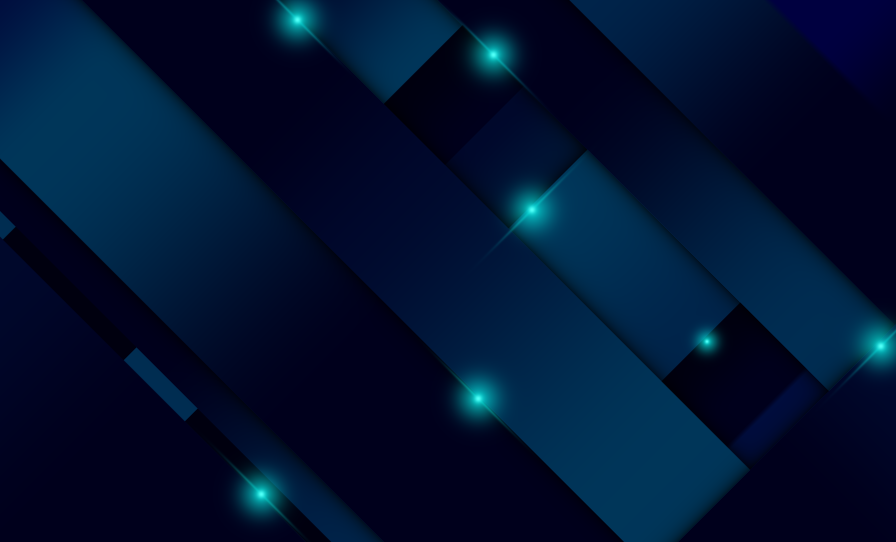
A Shadertoy shader for this background:

```glsl
// Dark diagonal panels in navy and teal, with cyan glints along their edges.

// Layout grid: origin at top left, x right, y down
const vec2 GRID = vec2(768.0, 465.0);

// Panel borders across the diagonal (x - y) and the shared end (x + y)
const float RAIL_LOW = -203.0, RAIL_HIGH = -181.0;
const float BAND_A = -136.0, BAND_B = 70.0, BAND_C = 240.0;
const float BAND_D = 375.0, BAND_E = 488.0, BAND_F = 658.0;
const float BAND_END = 1046.0;

const vec3 BLACK  = vec3(0.0, 0.0, 0.06);
const vec3 INK    = vec3(0.0, 0.0, 0.11);
const vec3 NAVY   = vec3(0.0, 0.03, 0.17);
const vec3 ROYAL  = vec3(0.0, 0.05, 0.24);
const vec3 STEEL  = vec3(0.0, 0.14, 0.29);
const vec3 TEAL   = vec3(0.0, 0.21, 0.35);
const vec3 INDIGO = vec3(0.0, 0.0, 0.25);
const vec3 CYAN   = vec3(0.02, 0.86, 0.85);

const float SHADOW_DEPTH = 0.6;
const float SHADOW_WIDTH = 9.0;
const float STREAK_LENGTH = 62.0;

// Glints: x, y, radius, streak (1 along the panels, -1 across, 0 none)
const int GLINT_COUNT = 7;
const vec4 GLINTS[GLINT_COUNT] = vec4[](
    vec4(255.0, 17.0, 28.0, 1.0), vec4(423.0, 47.0, 28.0, 1.0),
    vec4(456.0, 180.0, 28.0, -1.0), vec4(606.0, 293.0, 15.0, 0.0),
    vec4(410.0, 342.0, 28.0, 1.0), vec4(224.0, 424.0, 28.0, 1.0),
    vec4(755.0, 297.0, 28.0, -1.0));

// Antialiased step and interval; soft is the width of an edge
float past(float x, float edge, float soft) {
    return clamp((x - edge) / soft + 0.5, 0.0, 1.0);
}

float within(float x, float low, float high, float soft) {
    return past(x, low, soft) * (1.0 - past(x, high, soft));
}

vec3 ramp(vec3 from, vec3 to, float low, float high, float x) {
    return mix(from, to, smoothstep(low, high, x));
}

// Darkens the positive side of an edge at signed distance d
float shade(float d, float soft) {
    return 1.0 - SHADOW_DEPTH * past(d, 0.0, soft) * exp(-max(d, 0.0) / SHADOW_WIDTH);
}

// Short tiles that lie in the strip between BAND_C and BAND_D
vec3 tiles(float along, float soft) {
    vec3 c = ramp(NAVY, TEAL, 230.0, 420.0, along);
    c = mix(c, ramp(BLACK, INK, 418.0, 525.0, along), past(along, 418.0, soft));
    c = mix(c, ramp(NAVY, vec3(0.0, 0.08, 0.21), 525.0, 620.0, along), past(along, 523.0, soft));
    c *= shade(632.0 - along, soft);
    c = mix(c, ramp(TEAL, STEEL, 640.0, 900.0, along), past(along, 632.0, soft));
    c = mix(c, ramp(BLACK, INK, 894.0, 980.0, along), past(along, 894.0, soft));
    return mix(c, ROYAL, past(along, 1008.0, 6.0));
}

// Narrow rail at the lower left, cut into dark and lit lengths
vec3 rail(float along, float soft) {
    float lit = 1.0 - past(along, 208.0, soft);
    lit += within(along, 415.0, 520.0, soft);
    return mix(BLACK, mix(STEEL, TEAL, 0.5), lit);
}

vec3 panels(float across, float along, float soft) {
    // Lower left corner, the strip above it and its rail
    vec3 c = ramp(NAVY, INK, 230.0, 480.0, along);
    vec3 strip = ramp(INK, STEEL, 440.0, 790.0, along);
    c = mix(c, strip, past(across, RAIL_LOW, soft));
    c = mix(c, rail(along, soft), within(across, RAIL_LOW, RAIL_HIGH, soft));
    c *= shade(BAND_A - across, soft);

    // Wide bands, each fading along its length
    vec3 wide = ramp(ROYAL, TEAL, -20.0, 150.0, along);
    wide = mix(wide, INK, smoothstep(170.0, 610.0, along));
    c = mix(c, wide, past(across, BAND_A, soft));
    c *= shade(BAND_B - across, soft);
    vec3 middle = ramp(INK, NAVY, 330.0, 520.0, along);
    middle = mix(middle, TEAL, smoothstep(470.0, 960.0, along));
    c = mix(c, middle, past(across, BAND_B, soft));

    c = mix(c, tiles(along, soft), past(across, BAND_C, soft));
    c *= shade(across - BAND_C, soft) * shade(BAND_D - across, soft);
    vec3 right = ramp(INK, mix(STEEL, TEAL, 0.5), 560.0, 980.0, along);
    c = mix(c, right, past(across, BAND_D, soft));
    c *= shade(BAND_E - across, soft);
    c = mix(c, ramp(STEEL, INK, 500.0, 810.0, along), past(across, BAND_E, soft));
    c = mix(c, ramp(INDIGO, INK, 740.0, 880.0, along), past(across, BAND_F, 8.0));

    // Dark corner that closes the bands at the lower right
    c *= shade(BAND_END - along, soft);
    return mix(c, ramp(INK, NAVY, 270.0, 450.0, across), past(along, BAND_END, soft));
}

vec3 addGlints(vec3 c, vec2 p) {
    for (int i = 0; i < GLINT_COUNT; i++) {
        vec4 g = GLINTS[i];
        vec2 d = p - g.xy;
        float r = length(d) / g.z;
        float halo = 0.72 * exp(-2.6 * r * r) + 0.28 * exp(-28.0 * r * r);

        // Hairline of light running along the nearby edge
        vec2 axis = vec2(1.0, g.w) * 0.7071;
        float run = dot(d, axis) / STREAK_LENGTH;
        float off = dot(d, vec2(-axis.y, axis.x));
        float streak = 0.4 * abs(g.w) * exp(-3.0 * run * run - 0.7 * off * off);
        c = mix(c, CYAN, clamp(halo + streak * (1.0 - halo), 0.0, 1.0));
        c += vec3(0.3, 0.14, 0.12) * exp(-90.0 * r * r);
    }
    return c;
}

void mainImage(out vec4 fragColor, in vec2 fragCoord) {
    vec2 uv = fragCoord / iResolution.xy;
    vec2 p = vec2(uv.x, 1.0 - uv.y) * GRID;
    float soft = 1.5 * GRID.y / iResolution.y;
    vec3 color = panels(p.x - p.y, p.x + p.y, soft);
    fragColor = vec4(addGlints(color, p), 1.0);
}
```
